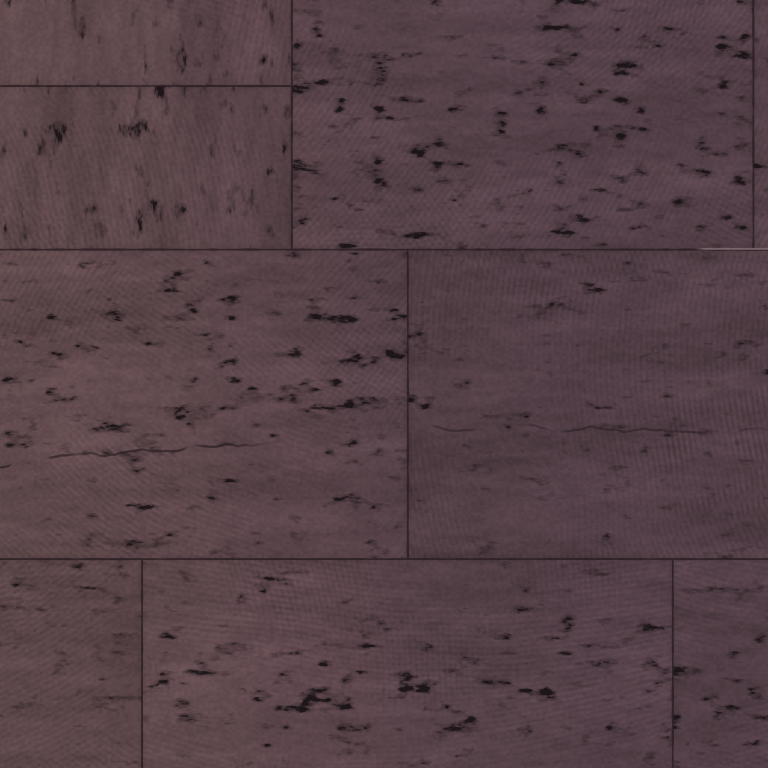
A Shadertoy shader for this texture:

```glsl
const vec3 WARM_STONE = vec3(0.380, 0.290, 0.300);
const vec3 COOL_STONE = vec3(0.332, 0.252, 0.284);
const vec3 PIT_COLOR = vec3(0.095, 0.070, 0.082);
const vec3 JOINT_COLOR = vec3(0.170, 0.122, 0.138);
const vec3 CHIP_COLOR = vec3(0.560, 0.480, 0.500);
const float ROW_LOW = 0.272;
const float ROW_HIGH = 0.675;
const float JOINT_HALF_WIDTH = 0.0011;
const vec2 PIT_SCALE = vec2(38.0, 85.0);
const float PIT_THRESHOLD = 0.80;
const float TOOL_FREQUENCY = 850.0;
const float TOOL_STRENGTH = 0.030;

struct Slab {
    vec4 box;      // left, bottom, right, top
    vec3 vein;     // centre, half width, pit density
    bool upright;  // grain runs vertically
};

float hash(vec2 p) {
    vec3 q = fract(p.xyx * vec3(0.1031, 0.1030, 0.0973));
    q += dot(q, q.yzx + 33.33);
    return fract((q.x + q.y) * q.z);
}

float noise(vec2 p) {
    vec2 i = floor(p), f = fract(p);
    f = f * f * (3.0 - 2.0 * f);
    return mix(mix(hash(i), hash(i + vec2(1, 0)), f.x),
               mix(hash(i + vec2(0, 1)), hash(i + vec2(1, 1)), f.x), f.y);
}

float fbm(vec2 p) {
    float sum = 0.0, amp = 0.533;
    for (int i = 0; i < 4; i++) {
        sum += amp * noise(p);
        p = mat2(1.6, 0.3, -0.3, 1.6) * p * 1.25 + 17.3;
        amp *= 0.5;
    }
    return sum;
}

// Courses of unequal slabs; outer slabs continue past the canvas
Slab findSlab(vec2 p) {
    if (p.y < ROW_LOW) {
        if (p.x < 0.185) return Slab(vec4(-0.3, -0.2, 0.185, ROW_LOW), vec3(0.25, 0.03, 0.6), false);
        if (p.x < 0.876) return Slab(vec4(0.185, -0.2, 0.876, ROW_LOW), vec3(0.11, 0.07, 0.9), false);
        return Slab(vec4(0.876, -0.2, 1.4, ROW_LOW), vec3(0.09, 0.07, 0.75), false);
    }
    if (p.y < ROW_HIGH) {
        if (p.x < 0.531) return Slab(vec4(-0.3, ROW_LOW, 0.531, ROW_HIGH), vec3(0.55, 0.09, 1.15), false);
        return Slab(vec4(0.531, ROW_LOW, 1.4, ROW_HIGH), vec3(0.31, 0.02, 0.3), false);
    }
    if (p.x < 0.380) {
        if (p.y < 0.888) return Slab(vec4(-0.3, ROW_HIGH, 0.380, 0.888), vec3(0.19, 0.06, 0.95), true);
        return Slab(vec4(-0.3, 0.888, 0.380, 1.3), vec3(0.23, 0.05, 0.75), true);
    }
    if (p.x < 0.981) return Slab(vec4(0.380, ROW_HIGH, 0.981, 1.3), vec3(0.82, 0.14, 0.95), false);
    return Slab(vec4(0.981, ROW_HIGH, 1.4, 1.3), vec3(0.82, 0.12, 0.7), false);
}

// Arcs of fine saw marks fading in and out in patches
float toolMarks(vec2 p, float seed) {
    float marks = 0.0;
    for (int i = 0; i < 3; i++) {
        float k = seed * 31.0 + float(i) * 7.3;
        float angle = 6.2832 * hash(vec2(k, 4.7));
        vec2 centre = 0.5 + 0.9 * vec2(cos(angle), sin(angle));
        float patchMask = smoothstep(0.48, 0.72, noise(p * vec2(5.0, 7.0) + k));
        float wobble = 5.0 * noise(p * 14.0 + k);
        marks += patchMask * sin(length(p - centre) * TOOL_FREQUENCY + wobble);
    }
    return marks;
}

// Thin wavering line that fades at both ends
float crack(vec2 p, vec2 start, vec2 end, float px) {
    float t = (p.x - start.x) / (end.x - start.x);
    float y = mix(start.y, end.y, t) + 0.018 * (fbm(vec2(p.x * 22.0, start.y * 50.0)) - 0.5);
    float fade = smoothstep(0.0, 0.04, t) * (1.0 - smoothstep(0.75, 1.0, t));
    float line = 1.0 - smoothstep(0.0006, 0.0012 + px, abs(p.y - y));
    return line * fade * smoothstep(0.25, 0.6, noise(p * 40.0));
}

void mainImage(out vec4 fragColor, in vec2 fragCoord) {
    vec2 p = fragCoord / iResolution.xy;
    float px = 1.0 / min(iResolution.x, iResolution.y);
    Slab slab = findSlab(p);
    float seed = hash(slab.box.xy * 91.0 + slab.box.zw * 37.0 + 10.0);
    vec2 grain = (slab.upright ? p.yx : p) + seed * 7.0;
    float across = slab.upright ? p.x : p.y;

    // Stone tone, sediment streaks and fine grit
    vec3 color = mix(WARM_STONE, COOL_STONE, smoothstep(0.0, 0.75, p.x + 0.12 * (p.y - 0.5)));
    float tone = 0.98 + 0.05 * (seed - 0.5);
    tone += 0.24 * (fbm(grain * vec2(4.0, 22.0)) - 0.5);
    tone += 0.20 * (fbm(grain * vec2(24.0, 90.0)) - 0.5);
    tone += 0.11 * (noise(p * vec2(260.0, 290.0)) - 0.5);
    tone += TOOL_STRENGTH * toolMarks(p, seed);
    color *= tone;

    // Pits gather along the veins, surrounded by faint stains
    float offset = (across - slab.vein.x) / slab.vein.y;
    float cluster = 0.5 + 1.1 * (fbm(grain * vec2(5.0, 13.0)) - 0.35);
    float density = slab.vein.z * (0.25 + 0.9 * exp(-offset * offset)) * cluster;
    float pores = fbm(grain * PIT_SCALE);
    float threshold = PIT_THRESHOLD - 0.16 * density;
    color *= 1.0 - 0.20 * smoothstep(threshold - 0.13, threshold + 0.02, pores);
    color = mix(color, PIT_COLOR, 0.9 * smoothstep(threshold, threshold + 0.10, pores));

    // Hairline cracks
    float cracks = crack(p, vec2(-0.02, 0.395), vec2(0.38, 0.425), px);
    cracks += crack(p, vec2(0.535, 0.446), vec2(1.05, 0.440), px) * 0.7;
    color = mix(color, PIT_COLOR, 0.55 * cracks);

    // Tight joints with a soft dark border and one pale chipped edge
    vec2 inset = min(p - slab.box.xy, slab.box.zw - p);
    float edge = min(inset.x, inset.y) + 0.0008 * (noise(p * 90.0) - 0.5);
    color *= 1.0 - 0.10 * exp(-max(edge, 0.0) / 0.004);
    float joint = 1.0 - smoothstep(JOINT_HALF_WIDTH - 0.5 * px, JOINT_HALF_WIDTH + 0.7 * px, edge);
    color = mix(color, JOINT_COLOR, 0.85 * joint);
    float chip = 1.0 - smoothstep(0.0004, 0.0008 + px, abs(p.y - ROW_HIGH - 0.001));
    color = mix(color, CHIP_COLOR, 0.7 * chip * smoothstep(0.905, 0.92, p.x));

    fragColor = vec4(color, 1.0);
}
```
